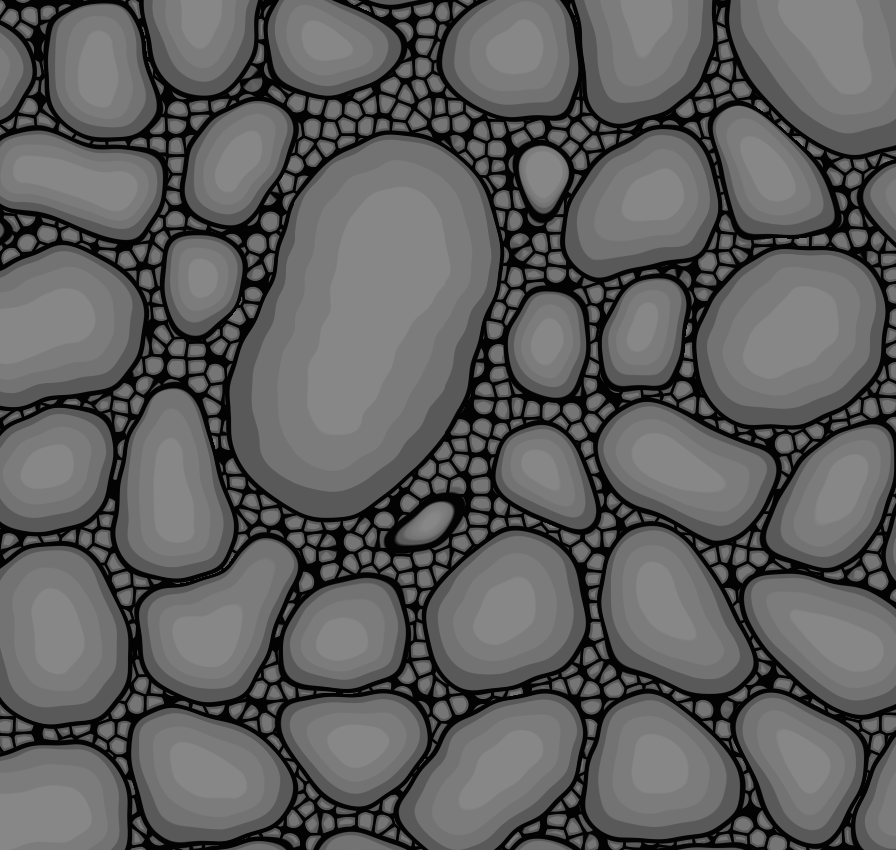
Write a Shadertoy shader that draws this texture.

```glsl
// Dry stone paving: rounded grey stones in stepped shades, black seams, pebbles in the gaps.

const float STONE_PITCH = 0.165;
const float PEBBLE_PITCH = 0.021;
const float HALF_SEAM = 0.0026;
const vec2 BOULDER = vec2(2.0, 3.0);

vec2 hash2(vec2 p) {
    vec2 q = vec2(dot(p, vec2(127.1, 311.7)), dot(p, vec2(269.5, 183.3)));
    return fract(sin(q) * 43758.55);
}

// Layered sines that roughen the outlines
vec2 ripple(vec2 p, float amount) {
    vec2 a = sin(p.yx * 47.0 + vec2(0.4, 2.1));
    vec2 b = sin(p.yx * 103.0 + p * 61.0 + vec2(1.7, 0.3));
    return amount * (a + 0.5 * b);
}

float stoneRadius(vec2 id) {
    float h = hash2(id + 31.7).x;
    return id == BOULDER ? 0.152 : mix(0.015, 0.095, h * h);
}

vec2 stoneCentre(vec2 id) {
    vec2 jitter = id == BOULDER ? vec2(0.0) : hash2(id) - 0.5;
    return (id + 0.5 + 0.6 * jitter) * STONE_PITCH;
}

// xy: vector from p to the stone's core segment, z: weighted squared distance
vec3 toStone(vec2 p, vec2 id) {
    vec2 h = hash2(id + 73.1);
    float angle = id == BOULDER ? 1.25 : h.x * 3.1416;
    float halfLength = id == BOULDER ? 0.095 : 0.055 * h.y;
    vec2 axis = vec2(cos(angle), sin(angle));
    vec2 v = stoneCentre(id) - p;
    v -= axis * clamp(dot(v, axis), -halfLength, halfLength);
    float r = stoneRadius(id);
    return vec3(v, dot(v, v) - r * r);
}

vec2 nearestStone(vec2 p) {
    vec2 cell = floor(p / STONE_PITCH), best = cell;
    float nearest = 1e3;
    for (int j = -2; j <= 2; j++)
    for (int i = -2; i <= 2; i++) {
        vec2 id = cell + vec2(i, j);
        float d = toStone(p, id).z;
        if (d < nearest) { nearest = d; best = id; }
    }
    return best;
}

// x: smoothed depth inside the owner's outline, yz: its inward gradient
vec3 stoneDepth(vec2 p, vec2 owner) {
    vec2 cell = floor(p / STONE_PITCH), slope = vec2(0.0);
    vec3 own = toStone(p, owner);
    float rounding = 0.016 + 0.1 * stoneRadius(owner);
    float total = 1e-9;
    for (int j = -2; j <= 2; j++)
    for (int i = -2; i <= 2; i++) {
        vec2 id = cell + vec2(i, j);
        if (id == owner) continue;
        vec3 other = toStone(p, id);
        vec2 across = own.xy - other.xy;
        float span = max(length(across), 0.001);
        float edge = max((other.z - own.z) / (2.0 * span), -0.3);
        float weight = exp(-edge / rounding);
        total += weight;
        slope += weight * across / span;
    }
    return vec3(-rounding * log(total), slope / total);
}

// Climbs from the seed to the deepest point of its stone
vec2 stonePeak(vec2 id) {
    vec2 peak = stoneCentre(id);
    for (int i = 0; i < 4; i++) peak += 0.025 * stoneDepth(peak, id).yz;
    return peak;
}

// Depth inside a small cellular pebble
float pebbleDepth(vec2 p) {
    vec2 cell = floor(p / PEBBLE_PITCH);
    float f1 = 1.0, f2 = 1.0;
    for (int j = -1; j <= 1; j++)
    for (int i = -1; i <= 1; i++) {
        vec2 id = cell + vec2(i, j);
        vec2 seed = (id + 0.15 + 0.7 * hash2(id + 11.3)) * PEBBLE_PITCH;
        float d = length(p - seed);
        f2 = min(f2, max(f1, d));
        f1 = min(f1, d);
    }
    return min(0.5 * (f2 - f1) - 0.0015, 0.0115 - f1);
}

float stepUp(float edge, float x, float blur) {
    return smoothstep(edge - blur, edge + blur, x);
}

// Four flat shades from rim to core
float stoneShade(float t, float blur) {
    float shade = mix(0.35, 0.452, stepUp(0.22, t, blur));
    shade = mix(shade, 0.486, stepUp(0.51, t, blur));
    return mix(shade, 0.53, stepUp(0.81, t, blur));
}

void mainImage(out vec4 fragColor, in vec2 fragCoord) {
    vec2 uv = fragCoord / iResolution.x;
    float blur = 0.6 / iResolution.x;
    vec2 p = uv + ripple(uv, 0.0022);
    vec2 owner = nearestStone(p);
    float depth = stoneDepth(p, owner).x;
    float grey = 0.01;

    if (depth > HALF_SEAM - blur) {
        // Stone, shaded by depth relative to its core
        vec2 peak = stonePeak(owner);
        float core = max(stoneDepth(peak, owner).x - HALF_SEAM, 0.004);
        float t = (depth - HALF_SEAM) / core;
        t += 0.06 * (p.y - peak.y) / core + ripple(uv * 1.3, 0.02).x;
        grey = mix(grey, stoneShade(t, blur / core), stepUp(HALF_SEAM, depth, blur));
    } else {
        // Pebbles, kept clear of the stones around them
        float pebble = min(pebbleDepth(uv), HALF_SEAM - depth - 0.0045);
        float shade = mix(0.35, 0.46, stepUp(0.0024, pebble, blur));
        grey = mix(grey, shade, stepUp(0.0, pebble, blur));
    }
    fragColor = vec4(vec3(grey), 1.0);
}
```
